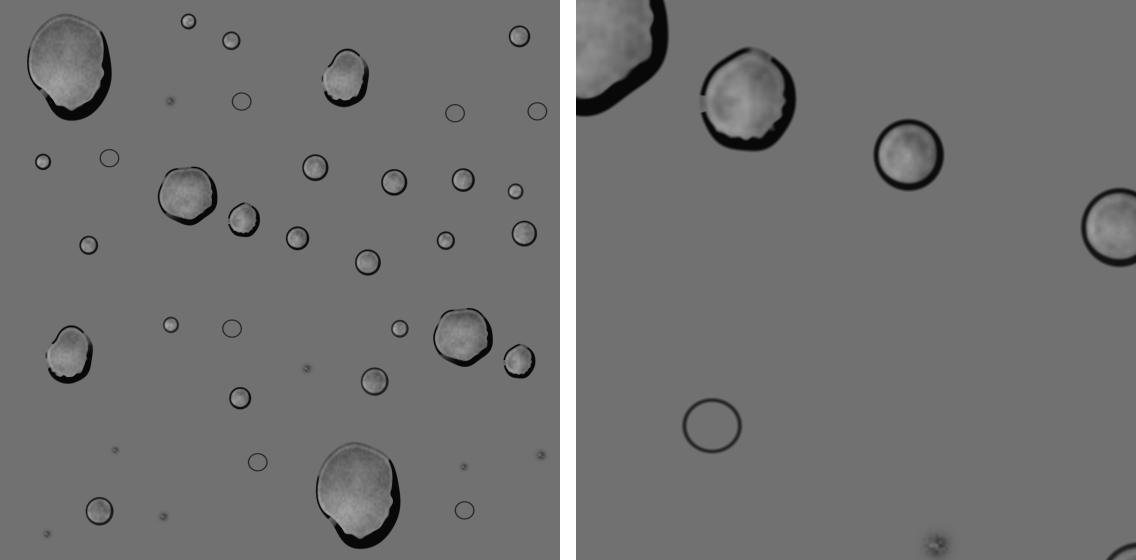
Left: the whole. Right: its middle third, enlarged.
Reproduce this texture procedurally as a Shadertoy shader.

```glsl
const float BACKGROUND = 0.443;
const float RIM_BLACK = 0.03;
const float COARSE_CELLS = 4.0;
const float FINE_CELLS = 8.0;

struct Drop {
    float radius;   // half height
    float stretch;  // width over height
    vec2 cut;       // direction and depth of the flattened side
    float lobes;    // waviness of the outline
    float rim;      // darkness of the rim
};

float hash(vec2 p) {
    vec3 q = fract(vec3(p.xyx) * 0.1031);
    q += dot(q, q.yzx + 33.33);
    return fract((q.x + q.y) * q.z);
}

vec2 hash2(vec2 p) {
    return vec2(hash(p + 17.3), hash(p + 71.9));
}

float noise(vec2 p) {
    vec2 i = floor(p), f = fract(p);
    f = f * f * (3.0 - 2.0 * f);
    return mix(mix(hash(i), hash(i + vec2(1, 0)), f.x),
               mix(hash(i + vec2(0, 1)), hash(i + vec2(1, 1)), f.x), f.y);
}

float fbm(vec2 p) {
    float sum = 0.0, weight = 0.5;
    for (int i = 0; i < 4; i++) {
        sum += weight * noise(p);
        p = p * 2.03 + 11.7;
        weight *= 0.5;
    }
    return sum;
}

float inside(float d, float soft) {
    return 1.0 - smoothstep(-soft, soft, d);
}

// Signed distance to a wavy outline with one flattened side
float outline(vec2 p, Drop drop, float seed) {
    vec2 q = p / (drop.radius * vec2(drop.stretch, 1.0));
    vec2 dir = q / max(length(q), 1e-4);
    float angle = atan(dir.y, dir.x);
    float depth = length(drop.cut);
    float dent = depth * pow(max(dot(dir, drop.cut) / max(depth, 1e-4), 0.0), 4.0);
    float wave = cos(5.0 * angle + seed) + 0.6 * cos(7.0 * angle - 2.0 * seed);
    return (length(q) - 1.0 + dent - drop.lobes * wave) * drop.radius * drop.stretch;
}

float drawDrop(float base, vec2 p, Drop drop, float seed, float soft) {
    float d = outline(p, drop, seed);
    vec2 q = p / drop.radius;
    vec2 dir = q / max(length(q), 1e-4);
    float ragged = step(0.001, drop.lobes);

    // Body: mottled grey, brightest left of and below the centre
    float glow = smoothstep(1.15, 0.1, length(q - vec2(-0.2, -0.15)));
    float body = mix(0.34, 0.53, glow) + 0.22 * (fbm(q * 2.2 + seed) - 0.47);
    body += 0.06 * (noise(p * vec2(260.0, 200.0) + seed) - 0.5);

    // Rim: heavy at the lower right, thin and broken at the upper left
    float facing = smoothstep(-0.35, 0.75, dot(dir, vec2(0.6, -0.8)));
    float rough = 0.6 + 0.7 * noise(q * 7.0 + seed);
    float width = 0.0028 + drop.radius * mix(0.07, 0.14 * rough, ragged) * facing;
    float gap = smoothstep(0.35, 0.5, noise(dir * 2.5 + seed));
    float rim = drop.rim * mix(1.0, gap, ragged * (1.0 - facing));
    float line = (d + width + 0.003) / 0.0025;
    body += 0.1 * exp(-line * line) * (1.0 - 0.6 * facing);
    body = mix(body, RIM_BLACK, rim * (1.0 - inside(d + width, soft)));
    return mix(base, body, inside(d, soft));
}

float drawRing(float base, vec2 p, float radius, float soft) {
    float d = abs(length(p * vec2(1.0, 1.08)) - radius) - 0.0011;
    return mix(base, 0.1, 0.9 * inside(d, soft));
}

float drawSpeck(float base, vec2 p, float radius) {
    float shadow = exp(-dot(p, p) / (radius * radius));
    vec2 lit = p + vec2(0.3, -0.1) * radius;
    float glint = exp(-dot(lit, lit) / (0.15 * radius * radius));
    float grain = 0.6 + 0.8 * noise(p * 500.0);
    return base - 0.2 * shadow * grain + 0.18 * glint;
}

// Fine cells: a small drop, a ring, a speck or nothing
float drawSmall(float base, vec2 uv, float soft) {
    vec2 cell = floor(uv * FINE_CELLS);
    vec2 jitter = (hash2(cell) - 0.5) * 0.5;
    vec2 p = (fract(uv * FINE_CELLS) - 0.5 - jitter) / FINE_CELLS;
    float pick = hash(cell + 5.7), size = hash(cell + 41.2);
    if (pick < 0.5) {
        float radius = mix(0.014, 0.026, size);
        Drop bead = Drop(radius, 0.98, vec2(0), 0.0, mix(0.65, 0.95, hash(cell + 9.1)));
        return drawDrop(base, p, bead, size * 40.0, soft);
    }
    if (pick < 0.61) return drawRing(base, p, 0.0165, soft);
    if (pick < 0.78) return drawSpeck(base, p, mix(0.005, 0.008, size));
    return base;
}

void mainImage(out vec4 fragColor, in vec2 fragCoord) {
    vec2 uv = fragCoord / iResolution.y;
    float soft = max(0.0013, 0.8 / iResolution.y);

    // Coarse cells: every eighth kind repeats along a shifted sequence
    vec2 cell = floor(uv * COARSE_CELLS);
    float row = COARSE_CELLS - 1.0 - cell.y;
    float kind = mod(cell.x + 4.0 * row + 2.0 * floor(row / 2.0), 8.0);
    vec2 p = (fract(uv * COARSE_CELLS) - 0.5) / COARSE_CELLS;
    p -= (hash2(cell + 3.0) - 0.5) * 0.03;

    float shade = BACKGROUND;
    if (kind < 0.5) {
        Drop large = Drop(0.097, 0.8, vec2(-0.16, -0.14), 0.015, 1.0);
        shade = drawDrop(shade, p, large, 2.6, soft);
    } else if (kind == 2.0) {
        Drop tear = Drop(0.053, 0.82, vec2(-0.17, 0.15), 0.02, 1.0);
        shade = drawDrop(shade, p, tear, 4.1, soft);
    } else if (kind == 5.0) {
        Drop blob = Drop(0.052, 1.02, vec2(0), 0.025, 1.0);
        Drop companion = Drop(0.031, 0.93, vec2(-0.05, 0.05), 0.015, 1.0);
        shade = drawDrop(shade, p - vec2(-0.04, 0.02), blob, 1.3, soft);
        shade = drawDrop(shade, p - vec2(0.06, -0.024), companion, 5.2, soft);
    } else {
        shade = drawSmall(shade, uv, soft);
    }
    fragColor = vec4(vec3(shade), 1.0);
}
```
